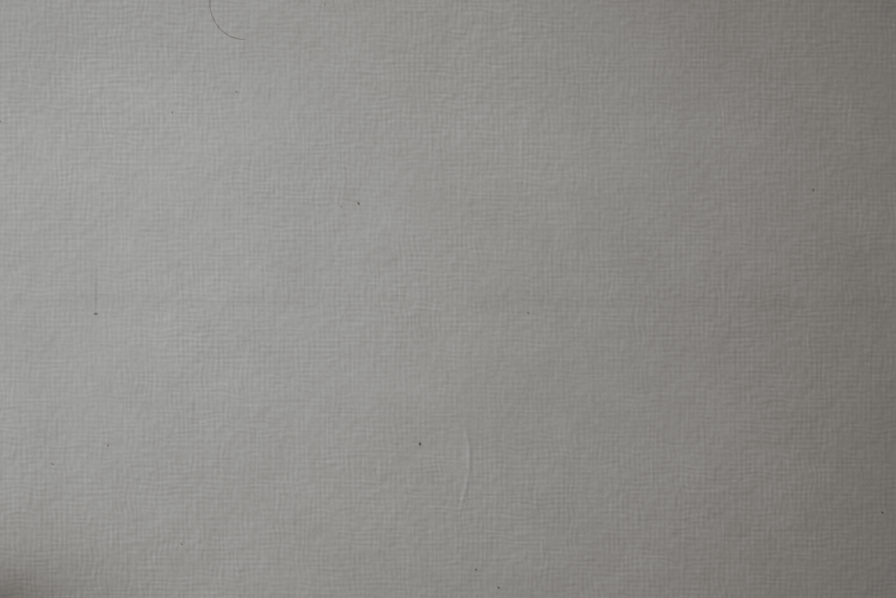
This texture is drawn by a WebGL 1 fragment shader. Its source:

```glsl
precision highp float;
// Primed grey canvas cloth in soft side light, with fine weave, specks and a stray hair.
uniform vec2 u_resolution;

float hash(vec2 p) {
  vec3 q = fract(p.xyx * vec3(0.1031, 0.1030, 0.0973));
  q += dot(q, q.yzx + 33.33);
  return fract((q.x + q.y) * q.z);
}

float noise(vec2 p) {
  vec2 i = floor(p), f = fract(p);
  f = f * f * (3.0 - 2.0 * f);
  return mix(mix(hash(i), hash(i + vec2(1.0, 0.0)), f.x),
             mix(hash(i + vec2(0.0, 1.0)), hash(i + 1.0), f.x), f.y);
}

// Height of the cloth: short broken threads, slubs and uneven primer
float clothHeight(vec2 p) {
  vec2 wander = vec2(noise(p * vec2(50.0, 30.0)), noise(p * vec2(30.0, 50.0) + 9.0));
  vec2 thread = sin(6.2832 * (p * 118.0 + 0.8 * wander));
  float warpShow = noise(p * vec2(100.0, 45.0) + 40.0);
  float weftShow = noise(p * vec2(45.0, 100.0) + 70.0);
  float weave = 0.36 * (thread.x * warpShow + thread.y * weftShow);
  float slubs = noise(p * vec2(165.0, 75.0)) + noise(p * vec2(75.0, 165.0) + 20.0);
  float primer = noise(p * 110.0 + 5.0) + noise(p * 48.0 + 60.0);
  return weave + 0.75 * slubs + 0.6 * primer;
}

// Broad light: bright at the left, fading to the right and the edges
float roomLight(vec2 uv) {
  float light = 0.629 - 0.145 * pow(clamp((uv.x - 0.13) / 0.87, 0.0, 1.0), 1.4);
  light -= 0.02 * pow(uv.x, 6.0);
  light -= 0.038 * pow(1.0 - uv.y, 3.0);
  light -= 0.025 * smoothstep(0.75, 1.0, uv.y);
  light -= 0.15 * exp(-11.0 * length(uv * vec2(1.0, 1.4)));
  return light + 0.014 * (noise(uv * vec2(5.0, 4.0) + 3.0) - 0.5);
}

// Soft-edged coverage of a mark of the given half width
float mark(float dist, float halfWidth, float pixel) {
  return 1.0 - smoothstep(halfWidth - pixel, halfWidth + pixel, dist);
}

float specks(vec2 p, float aspect, float pixel) {
  float cover = 0.0;
  for (int i = 0; i < 15; i++) {
    float k = float(i);
    vec2 centre = vec2(aspect * hash(vec2(k, 13.7)), hash(vec2(k, 59.3)));
    vec2 d = p - centre;
    d.x += (hash(vec2(k, 8.1)) - 0.5) * d.y;
    float size = mix(0.0008, 0.0019, hash(vec2(k, 31.0)));
    float depth = mix(0.3, 0.85, hash(vec2(k, 47.0)));
    cover = max(cover, depth * mark(length(d * vec2(1.0, 0.8)), size, pixel));
  }
  return cover;
}

void main() {
  vec2 uv = gl_FragCoord.xy / u_resolution;
  vec2 p = gl_FragCoord.xy / u_resolution.y;
  float aspect = u_resolution.x / u_resolution.y;
  float pixel = 1.0 / u_resolution.y;

  // Relief lit from the upper left
  vec2 slope = vec2(0.0019, -0.0019);
  float relief = clothHeight(p + slope) - clothHeight(p - slope);
  float strength = 0.75 + 0.5 * noise(p * 6.0 + 12.0);
  float light = roomLight(uv) + 0.021 * strength * relief;

  // Paint mottling and fine grain
  light += 0.012 * (noise(p * 14.0 + 31.0) - 0.5) + 0.010 * (noise(p * 34.0 + 77.0) - 0.5);
  light += 0.020 * (noise(p * 260.0) - 0.5);

  // Faint horizontal fold and a raised, bent crease
  float fold = (p.y - 0.49 - 0.01 * noise(p * 5.0)) / 0.012;
  light -= 0.006 * exp(-fold * fold);
  float bend = p.x - 0.512 * aspect - 0.018 * sin((p.y - 0.14) * 17.0);
  float span = smoothstep(0.14, 0.18, p.y) * (1.0 - smoothstep(0.24, 0.31, p.y));
  float ridge = bend / 0.004;
  light -= 0.07 * span * ridge * exp(-ridge * ridge);

  // Hair: a quarter of a ring near the top edge
  vec2 h = p - vec2(0.273 * aspect, 0.995);
  float hair = mark(abs(length(h * vec2(1.0, 0.95)) - 0.058), 0.0008, pixel);
  hair *= (1.0 - smoothstep(-0.005, 0.005, h.x)) * step(h.y, 0.02);
  light -= 0.12 * hair;

  // Thin drip with a dark end
  vec2 drip = p - vec2(0.107 * aspect, 0.475);
  float dripSpan = smoothstep(0.0, 0.01, drip.y) * (1.0 - smoothstep(0.04, 0.09, drip.y));
  light -= 0.035 * dripSpan * mark(abs(drip.x), 0.0012, pixel);
  light -= 0.2 * mark(length(drip * vec2(0.7, 1.0)), 0.002, pixel);

  light *= 1.0 - 0.55 * specks(p, aspect, pixel);

  // Shadows turn slightly warm
  float shade = clamp((0.61 - light) / 0.14, 0.0, 1.0);
  vec3 tint = mix(vec3(1.0, 1.0, 0.984), vec3(1.0, 0.975, 0.940), shade);
  gl_FragColor = vec4(light * tint, 1.0);
}
```
